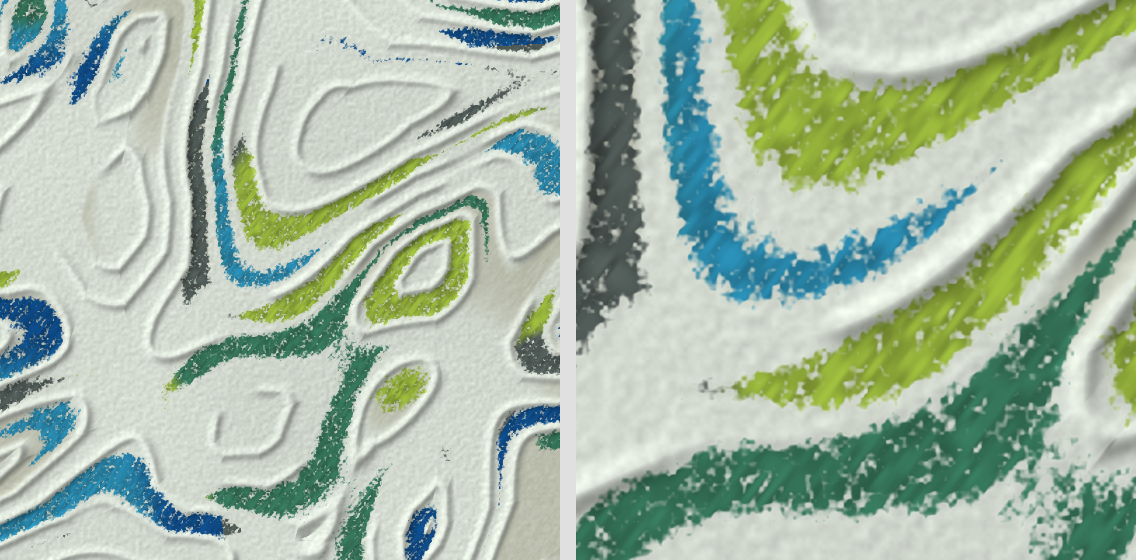
Left: the whole. Right: its middle third, enlarged.
Reproduce this pattern procedurally as a three.js fragment shader.

```glsl
// Embossed paper relief: contour lines of a field of faceted oval whorls are
// raised as ridges lit from the upper left, and tapering coloured pencil
// strokes fill parts of the bands between them, broken up by paper tooth.

varying vec2 vUv;

#define SPACING 0.054                // distance between contour ridges
#define RIDGE 0.0088                 // ridge half width
#define WHORLS 2.3                   // whorl cells across the canvas
#define FLOW_ANGLE 0.92              // main direction of the ovals
#define LIGHT vec2(-0.75, 0.66)      // direction towards the light
#define SHADOW 0.42                  // darkness of the shaded ridge sides
#define STROKE_START 0.56            // higher gives fewer pencil strokes
#define STROKE_SWELL 2.6             // how fast a stroke widens
#define TOOTH 210.0                  // paper grain frequency
#define SEED vec2(3.7, 8.2)          // picks the arrangement

const vec3 PAPER = vec3(0.815, 0.84, 0.80);
const vec3 SMUDGE = vec3(0.67, 0.67, 0.59);
const vec3 NAVY = vec3(0.02, 0.25, 0.48);
const vec3 BLUE = vec3(0.12, 0.48, 0.62);
const vec3 GREEN = vec3(0.17, 0.41, 0.31);
const vec3 LIME = vec3(0.53, 0.64, 0.19);
const vec3 CHARCOAL = vec3(0.27, 0.31, 0.30);

vec2 hash2(vec2 p) {
  vec3 q = fract(p.xyx * vec3(0.1031, 0.1030, 0.0973));
  q += dot(q, q.yzx + 33.33);
  return fract((q.xx + q.yz) * q.zy);
}

float noise(vec2 p) {
  vec2 i = floor(p), f = fract(p);
  f = f * f * f * (f * (f * 6.0 - 15.0) + 10.0);
  float low = mix(hash2(i).x, hash2(i + vec2(1.0, 0.0)).x, f.x);
  float high = mix(hash2(i + vec2(0.0, 1.0)).x, hash2(i + 1.0).x, f.x);
  return mix(low, high, f.y);
}

vec2 turn(vec2 p, float a) {
  float c = cos(a), s = sin(a);
  return vec2(c * p.x + s * p.y, c * p.y - s * p.x);
}

// Smooth union of stretched, slightly faceted distances to scattered centres
float contourField(vec2 p) {
  vec2 warp = vec2(noise(p * 3.0 + 5.0), noise(p * 3.0 + 19.0)) - 0.5;
  vec2 g = (p + 0.1 * warp) * WHORLS + SEED;
  vec2 home = floor(g);
  float total = 0.0;
  for (float y = -2.0; y <= 2.0; y++) {
    for (float x = -2.0; x <= 2.0; x++) {
      vec2 cell = home + vec2(x, y);
      vec2 centre = cell + 0.2 + 0.6 * hash2(cell);
      float angle = FLOW_ANGLE + 0.9 * (hash2(cell + 41.0).x - 0.5);
      vec2 q = abs(turn(g - centre, angle)) * vec2(0.68, 1.3);
      total += exp(-8.0 * max(length(q), 0.8 * (q.x + q.y)));
    }
  }
  return -log(total) / (8.0 * WHORLS) + 0.17 * noise(p * 2.1 + SEED);
}

vec3 pencilColor(float t) {
  vec3 c = mix(NAVY, BLUE, smoothstep(0.13, 0.25, t));
  c = mix(c, GREEN, smoothstep(0.43, 0.48, t));
  c = mix(c, LIME, smoothstep(0.71, 0.75, t));
  return mix(c, CHARCOAL, smoothstep(0.88, 0.90, t));
}

void main() {
  vec2 p = vUv;
  float e = 0.002;
  float field = contourField(p);
  vec2 slope = vec2(contourField(p + vec2(e, 0.0)),
                    contourField(p + vec2(0.0, e))) - field;
  float steep = max(length(slope) / e, 0.3);
  vec2 normal = slope / max(length(slope), 1e-5);

  // Paper tooth and soft mottling
  float tooth = 0.6 * noise(p * TOOTH) + 0.4 * noise(p * TOOTH * 1.9 + 7.0);
  float fibre = noise(p * 150.0) - noise(p * 150.0 + vec2(-0.5, 0.5));
  float mottle = noise(p * 4.0 + 60.0) - 0.5;
  vec3 color = PAPER * (1.0 + 0.07 * fibre + 0.05 * mottle + 0.07 * (tooth - 0.5));

  // Pencil strokes along the bands between ridges
  float u = field / SPACING;
  float band = floor(u);
  float across = abs(fract(u) - 0.5);
  vec2 shift = 40.0 * hash2(vec2(band, 11.0));
  float swell = noise(p * 3.3 + shift) - STROKE_START;
  float halfWidth = min(swell * STROKE_SWELL, 0.40);
  float hatch = noise(turn(p, FLOW_ANGLE) * vec2(60.0, 230.0));
  float grain = mix(tooth, hatch, 0.35);
  float stroke = smoothstep(0.0, 0.13, halfWidth - across + 0.35 * (grain - 0.5));
  float hue = fract(hash2(vec2(band, 3.0)).x + 0.9 * noise(p * 1.6 + 30.0));
  vec3 pigment = pencilColor(hue) * (0.82 + 0.36 * hatch);

  // Faint smudges below the strokes
  float smudge = smoothstep(0.62, 0.80, noise(p * 3.0 + shift.yx + 13.0));
  smudge *= smoothstep(0.45, 0.25, across) * (0.3 + 0.6 * grain);
  color = mix(color, SMUDGE, smudge);
  color = mix(color, pigment, 0.96 * stroke * smoothstep(0.12, 0.46, grain));

  // Raised ridges, with occasional gaps
  float level = floor(u + 0.5);
  float phase = u - level;
  float x = phase * SPACING / (steep * RIDGE);
  float present = smoothstep(0.24, 0.34, noise(p * 4.0 + level * 7.3));
  present *= 1.0 - smoothstep(0.34, 0.5, abs(phase));
  float ridge = exp(-x * x) * present;
  float lit = 2.0 * x * ridge * dot(normal, LIGHT);
  color *= 1.0 + 0.05 * ridge + lit * (lit > 0.0 ? 0.12 : SHADOW);

  gl_FragColor = vec4(clamp(color, 0.0, 1.0), 1.0);
}
```
